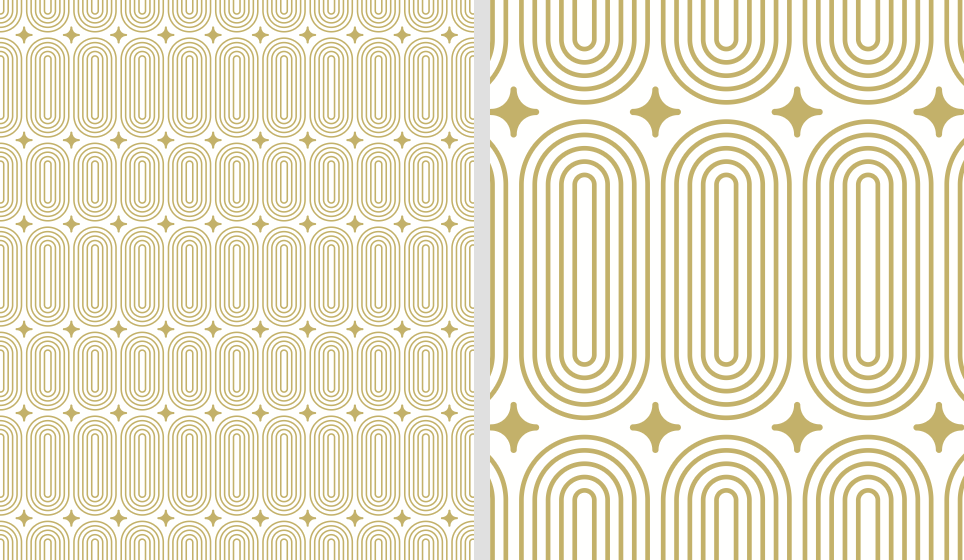
Left: the whole. Right: its middle third, enlarged.
Reproduce this pattern procedurally as a Shadertoy shader.

```glsl
#define COLUMNS 10.03            // cells across the canvas; one cell is the unit
#define SHIFT vec2(0.01, 0.885)  // first column centre, first row boundary
#define TALL_ROW 2.225
#define ROW_PAIR 4.0             // one tall row plus one short row
#define RING_COUNT 5.0
#define INNER_RADIUS 0.069
#define RING_STEP 0.094
#define LINE_WIDTH 0.033
#define ROW_GAP 0.068            // row boundary to outermost line
#define STAR_SIZE vec2(0.158, 0.022) // cusp distance, tip rounding
#define GOLD vec3(0.765, 0.695, 0.415)
#define PAPER vec3(1.0, 1.0, 0.995)

// Distance to the nearest of the nested capsule outlines
float capsuleRings(vec2 p, float halfRow) {
    float outerRadius = INNER_RADIUS + (RING_COUNT - 1.0) * RING_STEP;
    float halfStraight = halfRow - ROW_GAP - outerRadius;
    float radius = length(vec2(p.x, max(abs(p.y) - halfStraight, 0.0)));
    float ring = clamp(round((radius - INNER_RADIUS) / RING_STEP), 0.0, RING_COUNT - 1.0);
    return abs(radius - INNER_RADIUS - ring * RING_STEP) - 0.5 * LINE_WIDTH;
}

// Four-pointed star with concave circular sides and rounded tips
float concaveStar(vec2 p) {
    float cusp = STAR_SIZE.x;
    p = abs(p);
    if (p.y > p.x) p = p.yx;
    float d = p.x < cusp ? cusp - length(p - cusp) : length(p - vec2(cusp, 0.0));
    return d - STAR_SIZE.y;
}

void mainImage(out vec4 fragColor, in vec2 fragCoord) {
    float pixel = COLUMNS / iResolution.x;
    vec2 p = fragCoord * pixel - SHIFT;

    // Column and alternating row around the current point
    float y = mod(p.y, ROW_PAIR);
    bool isTall = y < TALL_ROW;
    float halfRow = 0.5 * (isTall ? TALL_ROW : ROW_PAIR - TALL_ROW);
    float rowCentre = isTall ? halfRow : TALL_ROW + halfRow;
    vec2 local = vec2(fract(p.x + 0.5) - 0.5, y - rowCentre);

    // Stars sit on the corners shared by four cells
    vec2 fromCorner = vec2(0.5, halfRow) - abs(local);
    float d = min(capsuleRings(local, halfRow), concaveStar(fromCorner));

    float ink = clamp(0.5 - d / pixel, 0.0, 1.0);
    fragColor = vec4(mix(PAPER, GOLD, ink), 1.0);
}
```
